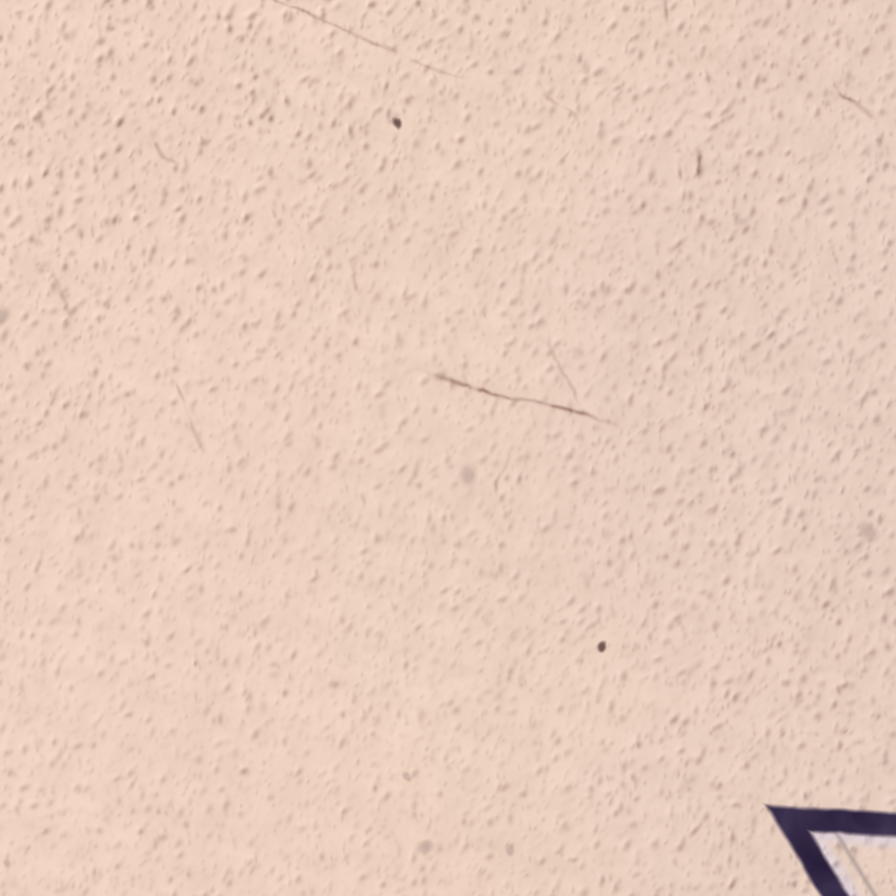
Write a Shadertoy shader that draws this texture.

```glsl
// Pale pink plaster wall with slanted pits, hairline cracks, stains and a dark painted corner.

vec2 hash2(vec2 p) {
    return fract(sin(vec2(dot(p, vec2(127.1, 311.7)), dot(p, vec2(269.5, 183.3)))) * 43758.5);
}

mat2 turn(float a) {
    return mat2(cos(a), sin(a), -sin(a), cos(a));
}

// Smooth irregular field in about -1..1 from warped, layered sines
float waves(vec2 p) {
    float sum = 0.0, gain = 0.5;
    for (int i = 0; i < 4; i++) {
        p = turn(1.1) * p * 1.6 + 1.7;
        p += 0.6 * sin(p.yx * 1.3);
        sum += gain * sin(p.x) * cos(p.y * 0.9);
        gain *= 0.65;
    }
    return sum;
}

// Cellular dimples: x is the shaded hollow, y the lit rim beside it
vec2 pits(vec2 p) {
    vec2 cell = floor(p), relief = vec2(0.0);
    for (int j = -1; j <= 1; j++)
    for (int i = -1; i <= 1; i++) {
        vec2 id = cell + vec2(i, j);
        vec2 rnd = hash2(id), kind = hash2(id + 57.3);
        vec2 d = p - id - 0.05 - 0.9 * rnd;
        mat2 slant = turn(-1.0 - 1.0 * kind.x);
        vec2 stretch = vec2(2.3 + 1.5 * rnd.y, 4.1 + 1.5 * rnd.x);
        vec2 hollow = slant * d * stretch;
        vec2 rim = slant * (d - vec2(-0.28, 0.12)) * stretch * 0.95;
        float depth = 0.08 + 0.92 * kind.y * kind.y;
        relief += depth * vec2(exp(-dot(hollow, hollow)), exp(-dot(rim, rim)));
    }
    return relief;
}

// Jagged, beaded hairline from a to b, fading out at both ends
float crack(vec2 p, vec2 a, vec2 b, float width) {
    vec2 along = normalize(b - a), d = p - a;
    float t = dot(d, along) / length(b - a);
    float side = dot(d, vec2(-along.y, along.x));
    side += 0.003 * sin(t * 6.0 + a.x * 40.0) + 0.004 * waves(p * 16.0) + 0.002 * waves(p * 60.0);
    float fade = smoothstep(-0.05, 0.25, t) * (1.0 - smoothstep(0.75, 1.05, t));
    float beads = clamp(0.6 + 0.9 * waves(p * 38.0 + a * 20.0), 0.1, 1.1);
    return fade * beads * exp(-side * side / (width * width));
}

// Painted corner: two dark strokes around a paler interior
vec3 paintCorner(vec3 wall, vec2 uv) {
    vec2 q = uv - vec2(0.852, 0.103);
    float below = dot(q, vec2(-0.06, -1.0));
    float right = dot(q, vec2(0.85, 0.525));
    float inset = min(below, right) + 0.0015 * waves(uv * 30.0);
    float inside = smoothstep(0.024, 0.031, inset);
    float halo = inside * (1.0 - smoothstep(0.03, 0.045, inset));
    vec3 color = wall + halo * vec3(-0.03, 0.01, 0.09);
    float pencil = exp(-pow((right - 0.052) / 0.003, 2.0));
    color = mix(color, vec3(0.64, 0.57, 0.57), 0.6 * pencil * inside);
    vec3 ink = vec3(0.21, 0.17, 0.28) + 0.06 * waves(uv * 25.0);
    return mix(color, ink, smoothstep(-0.002, 0.005, inset) * (1.0 - inside));
}

void mainImage(out vec4 fragColor, in vec2 fragCoord) {
    vec2 uv = fragCoord / iResolution.y;

    // Broad tone: warm on the left, greyer towards the right
    float cloud = waves(uv * 3.0);
    vec3 color = mix(vec3(0.937, 0.826, 0.753), vec3(0.906, 0.809, 0.75),
                     smoothstep(0.2, 1.1, uv.x + 0.25 * cloud));
    color += 0.010 * waves(uv * 9.0 + 4.0) + 0.018 * waves(uv * 48.0);

    // Two sizes of pits, deepest at the upper left and along the right
    float rough = 0.68 + 0.4 * smoothstep(0.3, 0.9, uv.y - 0.5 * uv.x + 0.2 * cloud)
                + 0.22 * smoothstep(0.55, 0.85, uv.x);
    vec2 bend = 0.004 * vec2(waves(uv * 14.0), waves(uv * 14.0 + 8.0));
    vec2 relief = pits(turn(0.45) * (uv + bend) * 60.0)
                + 0.55 * pits(turn(0.2) * (uv + bend) * 92.0 + 31.0);
    color -= rough * relief.x * vec3(0.168, 0.178, 0.172);
    color += rough * relief.y * vec3(0.04, 0.045, 0.048);

    // One clear crack, one faint long one, then scattered short ones
    float cracks = 1.1 * crack(uv, vec2(0.47, 0.588), vec2(0.69, 0.522), 0.0026);
    cracks += 0.6 * crack(uv, vec2(0.25, 1.02), vec2(0.53, 0.91), 0.0022);
    for (int i = 0; i < 11; i++) {
        vec2 rnd = hash2(vec2(i, 3.0)), shape = hash2(vec2(i, 8.0));
        float angle = 1.2 + 1.3 * shape.x;
        vec2 reach = (0.03 + 0.07 * shape.y) * vec2(cos(angle), sin(angle));
        cracks += (0.4 + 0.4 * rnd.x) * crack(uv, rnd, rnd + reach, 0.0026);
    }
    color -= cracks * vec3(0.22, 0.24, 0.23);

    // Soft grey stains, and a few small dark holes
    for (int i = 0; i < 9; i++) {
        vec2 center = hash2(vec2(i, 21.0)), kind = hash2(vec2(i, 34.0));
        bool hole = i < 2;
        float radius = hole ? 0.007 : mix(0.006, 0.016, kind.x * kind.x);
        vec2 d = turn(kind.y * 3.0) * (uv - center) * vec2(1.0, 1.4);
        float edge = length(d) + 0.003 * waves(uv * 60.0);
        float spot = 1.0 - smoothstep(0.3 * radius, 1.3 * radius, edge);
        color = mix(color, hole ? vec3(0.36, 0.27, 0.25) : vec3(0.72, 0.63, 0.59),
                    spot * (hole ? 0.85 : 0.6));
    }

    fragColor = vec4(clamp(paintCorner(color, uv), 0.0, 1.0), 1.0);
}
```
